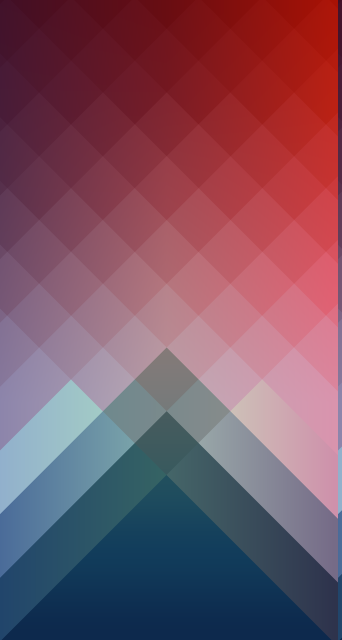
Write a WebGL 1 fragment shader that draws this background.

```glsl
precision highp float;
uniform vec2 u_resolution;

#define CELL 0.0996
#define APEX vec2(0.2604, 0.543)
#define PERIOD 0.528
#define RAMP_STEP 0.15
#define FLATNESS 0.8
#define SAMPLES 3

// Five evenly spaced colour stops, t in 0..4
vec3 ramp(float t, vec3 a, vec3 b, vec3 c, vec3 d, vec3 e) {
  vec3 col = mix(a, b, clamp(t, 0.0, 1.0));
  col = mix(col, c, clamp(t - 1.0, 0.0, 1.0));
  col = mix(col, d, clamp(t - 2.0, 0.0, 1.0));
  return mix(col, e, clamp(t - 3.0, 0.0, 1.0));
}

// Plum to red across, fading to pale tones downwards
vec3 sky(float side, float depth) {
  float t = depth / RAMP_STEP;
  vec3 plum = ramp(t, vec3(0.25, 0.06, 0.15), vec3(0.28, 0.11, 0.22),
    vec3(0.34, 0.19, 0.30), vec3(0.46, 0.34, 0.46), vec3(0.55, 0.52, 0.67));
  vec3 rose = ramp(t, vec3(0.41, 0.05, 0.07), vec3(0.47, 0.11, 0.15),
    vec3(0.61, 0.26, 0.30), vec3(0.71, 0.47, 0.50), vec3(0.74, 0.67, 0.71));
  vec3 red = ramp(t, vec3(0.66, 0.07, 0.02), vec3(0.73, 0.13, 0.08),
    vec3(0.80, 0.23, 0.24), vec3(0.88, 0.38, 0.45), vec3(0.85, 0.58, 0.68));
  return side < 0.0 ? mix(rose, plum, -side) : mix(rose, red, side);
}

// Chevron arms: level -1 is the pale outer one, 1 the dark inner one
vec3 arm(float level, float side) {
  float t = abs(side);
  bool left = side < 0.0;
  if (level < 0.0) {
    return left ? mix(vec3(0.68, 0.86, 0.76), vec3(0.57, 0.69, 0.80), t)
                : mix(vec3(0.80, 0.87, 0.75), vec3(0.81, 0.57, 0.67), t);
  }
  if (level < 1.0) {
    return left ? mix(vec3(0.52, 0.69, 0.68), vec3(0.29, 0.42, 0.60), t)
                : mix(vec3(0.63, 0.71, 0.69), vec3(0.46, 0.42, 0.53), t);
  }
  return left ? mix(vec3(0.21, 0.39, 0.39), vec3(0.13, 0.27, 0.42), t)
              : mix(vec3(0.27, 0.40, 0.41), vec3(0.18, 0.20, 0.30), t);
}

vec3 scene(vec2 p) {
  vec2 q = vec2(mod(p.x, PERIOD), 1.0 - p.y);
  vec2 d = q - APEX;
  float side = clamp(d.x / APEX.x, -1.0, 1.0);

  // Diagonal lattice; the last index on each axis is left undivided
  vec2 cell = min(floor(vec2(d.y + d.x, d.y - d.x) / CELL), 2.0);
  float inner = min(cell.x, cell.y);
  float outer = max(cell.x, cell.y);

  // Navy triangle at the base
  if (inner > 1.5) {
    float t = (d.y - 2.0 * CELL) / (1.0 - APEX.y - 2.0 * CELL);
    return mix(mix(vec3(0.13, 0.31, 0.37), vec3(0.07, 0.24, 0.36), smoothstep(0.0, 0.5, t)),
               vec3(0.05, 0.16, 0.30), smoothstep(0.4, 1.0, t));
  }

  // Arms, then the diamonds where they cross
  if (outer > 1.5 && inner > -1.5) return arm(inner, side);
  if (inner > 0.5) return mix(vec3(0.28, 0.36, 0.37), vec3(0.22, 0.35, 0.37), d.y / CELL - 1.0);
  if (inner > -0.5) {
    return outer > 0.5 ? vec3(0.48, 0.54, 0.55) + 0.12 * side * vec3(1.0, 0.1, -0.1)
                       : mix(vec3(0.52, 0.48, 0.47), vec3(0.46, 0.48, 0.48), d.y / CELL);
  }

  // Upper diamonds, each nearly constant in depth
  float center = APEX.y + 0.5 * CELL * (cell.x + cell.y + 1.0);
  return sky(side, mix(q.y, center, FLATNESS));
}

void main() {
  // Supersampling smooths every cell edge
  vec3 sum = vec3(0.0);
  for (int i = 0; i < SAMPLES; i++) {
    for (int j = 0; j < SAMPLES; j++) {
      vec2 offset = (vec2(float(i), float(j)) + 0.5) / float(SAMPLES) - 0.5;
      sum += scene((gl_FragCoord.xy + offset) / u_resolution.y);
    }
  }
  gl_FragColor = vec4(sum / float(SAMPLES * SAMPLES), 1.0);
}
```
